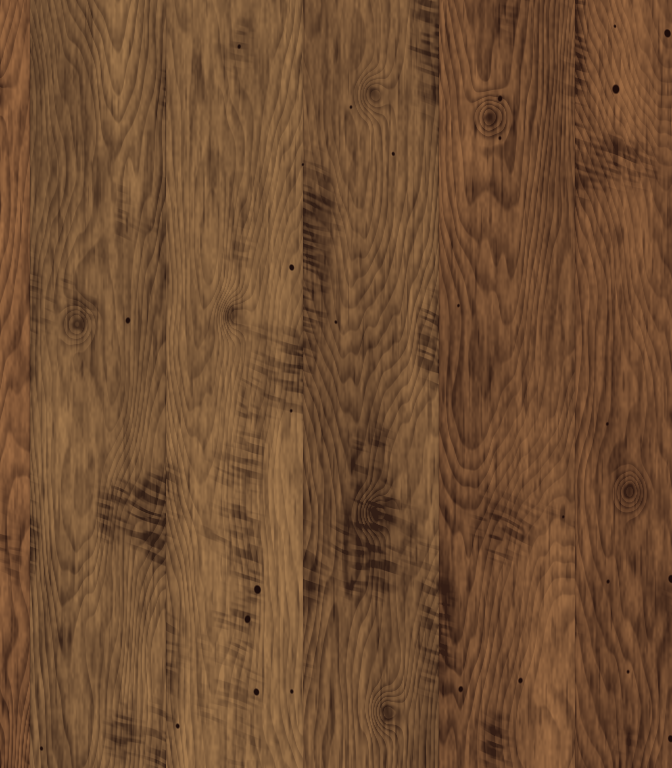
A WebGL 1 fragment shader for this texture:

```glsl
precision highp float;
// Rustic brown wood planks standing upright, side by side.
// Each plank is a warped ring field with cathedral arches and knots, overlaid
// with stretched fibre noise, dark scuffed patches and small worm holes.
uniform vec2 u_resolution;

float hash(vec2 p) {
  vec3 q = fract(p.xyx * 0.1031);
  q += dot(q, q.yzx + 33.33);
  return fract((q.x + q.y) * q.z);
}

float noise(vec2 p) {
  vec2 i = floor(p);
  vec2 f = fract(p);
  f = f * f * (3.0 - 2.0 * f);
  return mix(mix(hash(i), hash(i + vec2(1.0, 0.0)), f.x),
             mix(hash(i + vec2(0.0, 1.0)), hash(i + vec2(1.0, 1.0)), f.x), f.y);
}

// Distance to the knot of a plank cell; far away when the cell has none.
float knotDistance(vec2 board, float column) {
  vec2 cell = vec2(column, floor(board.y / 0.25));
  vec2 jitter = vec2(hash(cell + 7.3), hash(cell + 19.1));
  vec2 centre = vec2(0.1775, 0.25) * (0.28 + 0.44 * jitter);
  vec2 d = vec2(board.x, mod(board.y, 0.25)) - centre;
  return length(d * vec2(1.0, 0.8)) + step(0.45, hash(cell + 41.7));
}

// Growth rings: nested arches around a wandering heart, bent by knots.
float rings(vec2 board, vec2 q, float column, float knot) {
  float heart = 0.1775 * (0.25 + 0.5 * hash(vec2(column, 5.0)));
  heart += 0.06 * (noise(q * vec2(2.0, 3.0)) - 0.5);
  float across = board.x - heart;
  float field = 95.0 * sqrt(across * across + 0.0005) - 13.0 * board.y;
  field += 10.0 * noise(q * vec2(8.0, 2.6)) + 3.0 * noise(q * vec2(24.0, 7.0));
  field += 0.7 * noise(q * vec2(90.0, 16.0));
  field += 5.0 * exp(-knot * knot / 0.0004);
  float phase = fract(field);
  return smoothstep(0.25, 0.85, phase) * (1.0 - smoothstep(0.85, 1.0, phase));
}

// Sparse, slightly elongated worm holes in jittered cells.
float wormHoles(vec2 p) {
  vec2 cell = floor(p / 0.07);
  vec2 jitter = vec2(hash(cell + 3.7), hash(cell + 11.9));
  vec2 d = p - 0.07 * (cell + 0.2 + 0.6 * jitter);
  float turn = hash(cell + 29.0) - 0.5;
  d = vec2(d.x + turn * d.y, 0.75 * d.y - turn * d.x);
  float radius = mix(0.0012, 0.0043, pow(hash(cell + 53.0), 2.0));
  float hole = 1.0 - smoothstep(radius - 0.001, radius + 0.0015, length(d));
  return hole * step(0.76, hash(cell + 71.0));
}

// Dark stains broken up by short, slanted saw marks.
float scuffs(vec2 p, vec2 q, float edge) {
  float area = noise(q * vec2(13.0, 7.0) + 31.0) + 0.2 * noise(q * vec2(50.0, 30.0));
  area += 0.1 * (1.0 - smoothstep(0.0, 0.04, edge));
  float mask = smoothstep(0.74, 1.08, area);
  float slant = p.y + 0.35 * p.x + 0.012 * noise(q * 20.0);
  float marks = noise(vec2(p.x * 45.0, slant * 210.0));
  return mask * (0.35 + 0.9 * smoothstep(0.35, 0.8, marks));
}

void main() {
  vec2 p = gl_FragCoord.xy / u_resolution.y;

  // Plank layout: column number, position in the plank, distance to its seam
  float shifted = p.x - 0.039;
  float column = floor(shifted / 0.1775) + 1.0;
  vec2 board = vec2(mod(shifted, 0.1775), p.y);
  float edge = min(board.x, 0.1775 - board.x);
  vec2 q = p + vec2(17.3, 9.1) * column;

  // Plank tones: golden ones left of the middle, darker ones to the right
  float tone = 0.71 + 0.11 * cos((column - 1.5) * 1.2);
  float joint = column < 0.5 ? 0.8 : 0.47;
  float upper = smoothstep(-0.012, 0.012, p.y - joint + 0.01 * noise(q * 60.0));
  tone += 0.1 * (hash(vec2(column, 83.0)) - 0.5) * (2.0 * upper - 1.0);
  tone += 0.34 * (noise(q * vec2(13.0, 2.2)) - 0.5);
  tone += 0.16 * (noise(q * vec2(34.0, 6.0)) - 0.5);

  // Rings, stronger in some areas than in others
  float knot = knotDistance(board, column);
  float strength = mix(0.16, 0.48, noise(q * vec2(9.0, 2.5) + 5.0));
  tone -= strength * rings(board, q, column, knot);

  // Fibres and pores
  tone += 0.24 * (noise(q * vec2(150.0, 9.0)) - 0.5);
  tone += 0.34 * (noise(q * vec2(310.0, 34.0)) - 0.5);
  tone += 0.22 * (noise(q * vec2(400.0, 150.0)) - 0.5);
  tone -= 0.28 * smoothstep(0.7, 0.95, noise(q * vec2(260.0, 26.0) + 63.0));

  // Stains, knots, seams and holes
  tone -= 0.55 * scuffs(p, q, edge);
  float ragged = knot + 0.008 * (noise(q * 130.0) - 0.5);
  tone -= 0.2 * exp(-knot * knot / 0.0005);
  tone -= 0.4 * (1.0 - smoothstep(0.003, 0.011, ragged));
  tone -= 0.14 * (1.0 - smoothstep(0.0005, 0.002, edge));
  tone = clamp(tone, -0.25, 1.2);
  tone = mix(tone, -0.55, wormHoles(p));

  vec3 wood = mix(vec3(0.27, 0.18, 0.12), vec3(0.57, 0.42, 0.27), tone);
  float russet = max(step(column, 0.5), smoothstep(2.5, 4.5, column));
  wood *= mix(vec3(1.0), vec3(1.03, 0.95, 0.93), russet);
  gl_FragColor = vec4(wood, 1.0);
}
```
